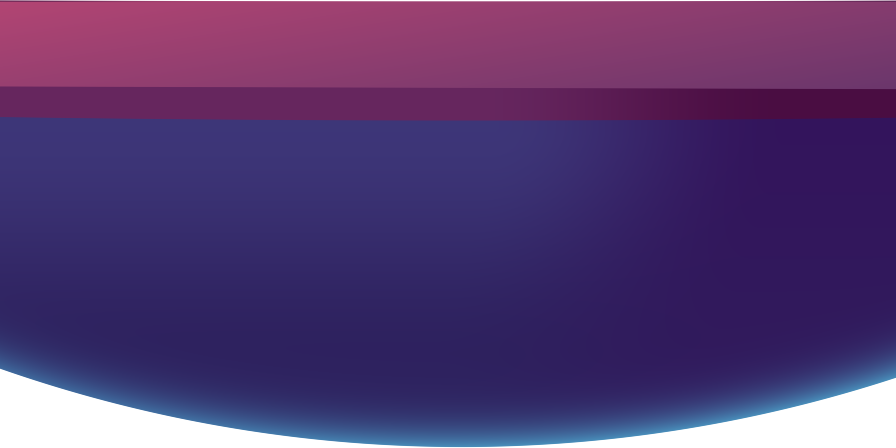
This background is drawn by a Shadertoy shader. Its source:

```glsl
// A wide violet bowl with a glowing blue rim below and a pink liquid surface above.

// Antialiased coverage: 1 where the signed distance is negative.
float cover(float d, float pixel) {
    return 1.0 - smoothstep(-0.6 * pixel, 0.6 * pixel, d);
}

// Indigo on the left, deep purple on the right, darker towards the bottom.
vec3 bowlColor(vec2 p) {
    float depth = smoothstep(0.72, 0.2, p.y);
    vec3 lit = mix(vec3(0.24, 0.21, 0.47), vec3(0.18, 0.13, 0.37), depth);
    vec3 shade = mix(vec3(0.20, 0.08, 0.36), vec3(0.19, 0.10, 0.36), depth);
    return mix(lit, shade, smoothstep(1.1, 1.75, p.x + 0.12 * depth));
}

// Pink surface, fading down and to the right.
vec3 surfaceColor(vec2 p) {
    float fade = clamp(0.3 * p.x + 1.9 * (1.0 - p.y), 0.0, 1.0);
    return mix(vec3(0.70, 0.27, 0.45), vec3(0.41, 0.21, 0.42), fade);
}

void mainImage(out vec4 fragColor, in vec2 fragCoord) {
    float pixel = 1.0 / iResolution.y;
    vec2 p = fragCoord * pixel;
    p.x *= 2.0 * iResolution.y / iResolution.x;
    float bend = (p.x - 1.05) * (p.x - 1.05);

    // Bowl body with a glow hugging its round lower rim
    float bowl = length(p - vec2(1.03, 3.12)) - 3.118;
    float inside = max(-bowl, 0.0);
    float glow = exp(-inside * 19.0 - inside * inside * 60.0);
    vec3 glowColor = mix(vec3(0.25, 0.43, 0.63), vec3(0.29, 0.58, 0.75),
                         smoothstep(0.1, 1.15, p.x));
    vec3 color = mix(bowlColor(p), glowColor, 0.95 * glow);

    // Dark inner wall
    vec3 wallColor = mix(vec3(0.40, 0.15, 0.37), vec3(0.29, 0.05, 0.26),
                         smoothstep(1.05, 1.75, p.x));
    color = mix(color, wallColor, cover(0.731 + 0.007 * bend - p.y, pixel));

    // Pink surface
    float waterline = 0.807 - 0.003 * p.x;
    color = mix(color, surfaceColor(p), cover(waterline - p.y, pixel));

    // Thin upper edge, then white outside the bowl
    float top = p.y - 0.997 - 0.002 * bend;
    color = mix(color, vec3(0.30, 0.10, 0.28),
                0.7 * smoothstep(0.3, 1.0, bend) * cover(-top - 0.003, pixel));
    color = mix(vec3(1.0), color, cover(bowl, pixel) * cover(top, pixel));

    fragColor = vec4(color, 1.0);
}
```
